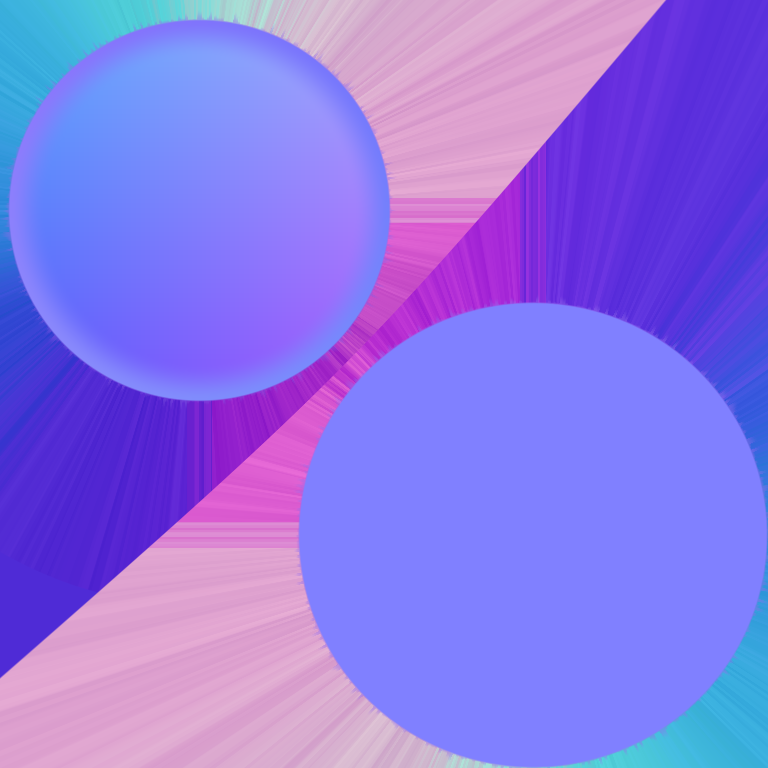
A WebGL 1 fragment shader for this texture map:

```glsl
precision highp float;
uniform vec2 u_resolution;

float hash(float n) {
    return fract(sin(n * 12.9898) * 43758.5453);
}

// One flat random value per cell, softened at the cell borders
float cells(float x, float seed) {
    float i = floor(x);
    return mix(hash(i + seed), hash(i + 1.0 + seed), smoothstep(0.75, 1.0, x - i));
}

// Colour wheel with hard breaks at 0 and 270 degrees
vec3 wheel(float deg) {
    vec3 warm = mix(vec3(0.65, 0.16, 0.85), vec3(0.72, 0.18, 0.82), smoothstep(270.0, 310.0, deg));
    warm = mix(warm, vec3(0.87, 0.37, 0.82), smoothstep(308.0, 328.0, deg));
    vec3 c = mix(vec3(0.87, 0.63, 0.81), vec3(0.83, 0.72, 0.81), smoothstep(20.0, 64.0, deg));
    c = mix(c, vec3(0.66, 0.86, 0.83), smoothstep(60.0, 80.0, deg));
    c = mix(c, vec3(0.32, 0.82, 0.85), smoothstep(78.0, 105.0, deg));
    c = mix(c, vec3(0.22, 0.68, 0.87), smoothstep(105.0, 140.0, deg));
    c = mix(c, vec3(0.19, 0.53, 0.86), smoothstep(140.0, 185.0, deg));
    c = mix(c, vec3(0.22, 0.34, 0.87), smoothstep(180.0, 214.0, deg));
    c = mix(c, vec3(0.36, 0.20, 0.87), smoothstep(212.0, 240.0, deg));
    c = mix(c, vec3(0.41, 0.17, 0.87), smoothstep(240.0, 270.0, deg));
    return deg < 270.0 ? c : warm;
}

// Radial streaks around a disc; q points along the wheel, d is distance to the rim
vec3 rays(vec2 q, float d, float seed) {
    float deg = mod(degrees(atan(q.y, q.x)), 360.0);
    float wide = cells(deg * 0.22, seed) - 0.5;
    float medium = cells(deg * 0.65, seed + 31.0) - 0.5;
    float fine = cells(deg * 1.9, seed + 77.0) - 0.5;
    float near = exp(-d * 14.0);
    float streak = wide * 0.5 + medium * 0.7 + fine * (0.35 + 0.6 * near);

    float shifted = deg + streak * 11.0;
    shifted = deg < 270.0 ? clamp(shifted, 0.0, 269.9) : clamp(shifted, 270.0, 359.9);
    vec3 c = wheel(shifted) + streak * vec3(0.05, 0.06, 0.03);

    // Parallel streaks along the two axis breaks
    float lineX = cells(q.y * 330.0, seed) - 0.5;
    float lineY = cells(q.x * 330.0, seed + 9.0) - 0.5;
    float bandX = step(0.0, q.x) * step(abs(q.y), 0.0165);
    float bandY = step(q.y, 0.0) * step(abs(q.x), 0.0165);
    c = mix(c, vec3(0.86, 0.51, 0.82) + lineX * vec3(0.03, 0.16, 0.04), bandX);
    c = mix(c, vec3(0.50, 0.17, 0.86) + lineY * vec3(0.18, 0.05, 0.03), bandY);

    // Short spikes at the rim
    float spike = 0.002 + 0.015 * pow(cells(deg * 1.4, seed + 53.0), 4.0);
    return mix(c, vec3(0.58, 0.42, 0.93), 0.45 * (1.0 - smoothstep(0.0, spike, d)));
}

void main() {
    float size = min(u_resolution.x, u_resolution.y);
    vec2 p = gl_FragCoord.xy / u_resolution;
    float px = 1.0 / size;

    vec2 small = p - vec2(0.2597, 0.7260);
    vec2 large = p - vec2(0.6940, 0.3034);
    float smallDist = length(small) - 0.2477;
    float largeDist = length(large * vec2(1.0, 1.008)) - 0.3045;

    // Each disc owns the area closest to its rim; the large one is inverted
    vec3 smallRays = rays(small, max(smallDist, 0.0), 3.0);
    smallRays *= mix(vec3(1.0), vec3(0.88, 0.8, 0.95), smoothstep(0.0, -0.15, small.y));
    float corner = step(small.x, -0.12) * step(small.y, -0.3);
    corner *= smoothstep(0.266, 0.268, smallDist);
    smallRays = mix(smallRays, vec3(0.31, 0.17, 0.84), corner);
    vec3 largeRays = rays(-large, max(largeDist, 0.0), 140.0);
    float side = smoothstep(-px, px, smallDist - largeDist);
    vec3 color = mix(smallRays, largeRays, side);

    // Domed disc: the tilt reverses close to the rim
    float rim = smoothstep(0.80, 1.0, length(small) / 0.2477);
    vec2 tilt = small * mix(0.64, -0.20, rim);
    vec3 dome = vec3(0.502 + tilt, 0.99);
    color = mix(color, dome, smoothstep(px, -px, smallDist));

    // Flat disc
    color = mix(color, vec3(0.502, 0.502, 1.0), smoothstep(px, -px, largeDist));
    gl_FragColor = vec4(color, 1.0);
}
```
